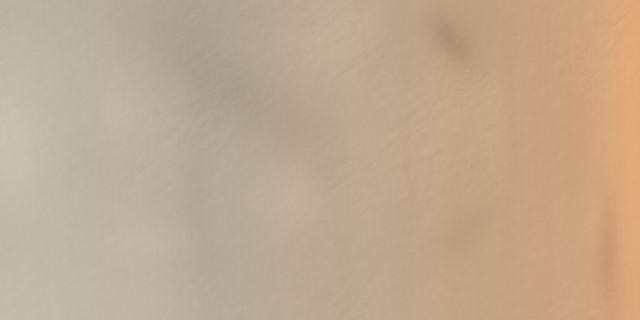
Reproduce this texture procedurally as a Shadertoy shader.

```glsl
// A softly lit plaster wall that warms from pale grey at the left to orange at the right.
// A horizontal colour ramp is shaded by broad gaussian stains, vertical streaks
// and a fine trowelled relief taken from layered value noise.

float hash(vec2 p) {
    return fract(sin(dot(p, vec2(127.1, 311.7))) * 43758.5453);
}

float noise(vec2 p) {
    vec2 i = floor(p), f = fract(p);
    f = f * f * (3.0 - 2.0 * f);
    return mix(mix(hash(i), hash(i + vec2(1, 0)), f.x),
               mix(hash(i + vec2(0, 1)), hash(i + vec2(1, 1)), f.x), f.y);
}

float fbm(vec2 p) {
    float sum = 0.0, amp = 0.5;
    for (int i = 0; i < 5; i++) {
        sum += amp * noise(p);
        p = mat2(1.6, 1.2, -1.2, 1.6) * p + 7.3;
        amp *= 0.5;
    }
    return sum;
}

// Gaussian stain with its long axis turned by an angle
float stain(vec2 p, vec2 centre, vec2 size, float angle) {
    vec2 d = p - centre;
    float c = cos(angle), s = sin(angle);
    d = vec2(c * d.x + s * d.y, c * d.y - s * d.x) / size;
    return exp(-dot(d, d));
}

vec3 wallColour(float x) {
    vec3 col = mix(vec3(0.755, 0.725, 0.665), vec3(0.745, 0.705, 0.65), smoothstep(0.0, 0.3, x));
    col = mix(col, vec3(0.715, 0.66, 0.595), smoothstep(0.25, 0.72, x));
    col = mix(col, vec3(0.74, 0.655, 0.56), smoothstep(0.72, 1.2, x));
    col = mix(col, vec3(0.76, 0.64, 0.52), smoothstep(1.15, 1.52, x));
    col = mix(col, vec3(0.805, 0.64, 0.50), smoothstep(1.5, 1.83, x));
    return mix(col, vec3(0.86, 0.655, 0.48), smoothstep(1.8, 2.0, x));
}

// Surface height: smooth plaster with slanted trowel ridges
float relief(vec2 p) {
    vec2 slant = mat2(0.8, -0.6, 0.6, 0.8) * p;
    return fbm(p * 22.0) + 0.5 * fbm(slant * vec2(24.0, 60.0));
}

void mainImage(out vec4 fragColor, in vec2 fragCoord) {
    vec2 uv = fragCoord / iResolution.xy;
    vec2 p = uv * vec2(2.0, 1.0);

    // Ragged edges for the stains
    vec2 q = p + 0.07 * (vec2(fbm(p * 6.0), fbm(p * 6.0 + 31.0)) - 0.5);
    vec3 col = wallColour(p.x + 0.06 * (noise(vec2(p.x * 5.0, p.y * 2.0)) - 0.5));

    // Broad dark stains
    float shade = 0.0;
    shade -= 0.038 * stain(q, vec2(0.76, 0.69), vec2(0.28, 0.10), -0.6);
    shade -= 0.030 * stain(q, vec2(0.55, 0.93), vec2(0.22, 0.18), 0.0);
    shade -= 0.035 * stain(q, vec2(0.05, 1.03), vec2(0.40, 0.16), 0.0);
    shade -= 0.055 * stain(q, vec2(1.42, 0.88), vec2(0.10, 0.05), -0.9);
    shade -= 0.020 * stain(q, vec2(1.40, 0.90), vec2(0.20, 0.16), 0.0);
    shade -= 0.025 * stain(q, vec2(1.44, 0.28), vec2(0.12, 0.06), 0.8);
    shade -= 0.050 * stain(q, vec2(1.91, 0.22), vec2(0.035, 0.17), 0.0);
    shade -= 0.020 * stain(q, vec2(0.62, 0.45), vec2(0.06, 0.35), 0.0);

    // Pale worn patches
    shade += 0.025 * stain(q, vec2(1.04, 0.90), vec2(0.13, 0.09), 0.5);
    shade += 0.025 * stain(q, vec2(0.91, 0.40), vec2(0.13, 0.11), 0.0);
    shade += 0.022 * stain(q, vec2(0.47, 0.24), vec2(0.12, 0.07), 0.0);
    shade += 0.025 * stain(q, vec2(0.02, 0.58), vec2(0.10, 0.20), 0.0);
    shade += 0.018 * stain(q, vec2(1.47, 0.66), vec2(0.11, 0.16), 0.0);
    shade += 0.020 * stain(q, vec2(0.38, 0.66), vec2(0.07, 0.08), 0.6);
    shade += 0.015 * stain(p, vec2(0.35, 0.0), vec2(0.60, 0.18), 0.0);

    // Thin vertical seams and cloudy streaks
    shade -= 0.016 * stain(q, vec2(1.28, 0.50), vec2(0.015, 0.16), 0.0);
    shade -= 0.014 * stain(q, vec2(1.59, 0.60), vec2(0.025, 0.28), 0.0);
    shade += 0.022 * (fbm(vec2(p.x * 9.0, p.y * 1.8)) - 0.48);
    shade += 0.018 * (fbm(p * 4.0 + 11.0) - 0.48);

    // Relief lit from the upper left, stronger in scattered rough patches
    vec2 lightStep = vec2(-0.004, 0.004);
    float slope = relief(p - lightStep) - relief(p + lightStep);
    float rough = smoothstep(0.45, 0.75, fbm(p * 4.5 + 3.0));
    shade += slope * mix(0.016, 0.045, rough);

    // Fine grain on a grid tied to the canvas
    shade += 0.010 * (noise(p * 200.0) - 0.5);

    // Warm light at the right edge
    col += vec3(0.025, 0.012, -0.005) * stain(p, vec2(2.0, 0.72), vec2(0.10, 0.40), 0.0);
    fragColor = vec4(clamp(col + shade * vec3(1.0, 1.0, 0.95), 0.0, 1.0), 1.0);
}
```
